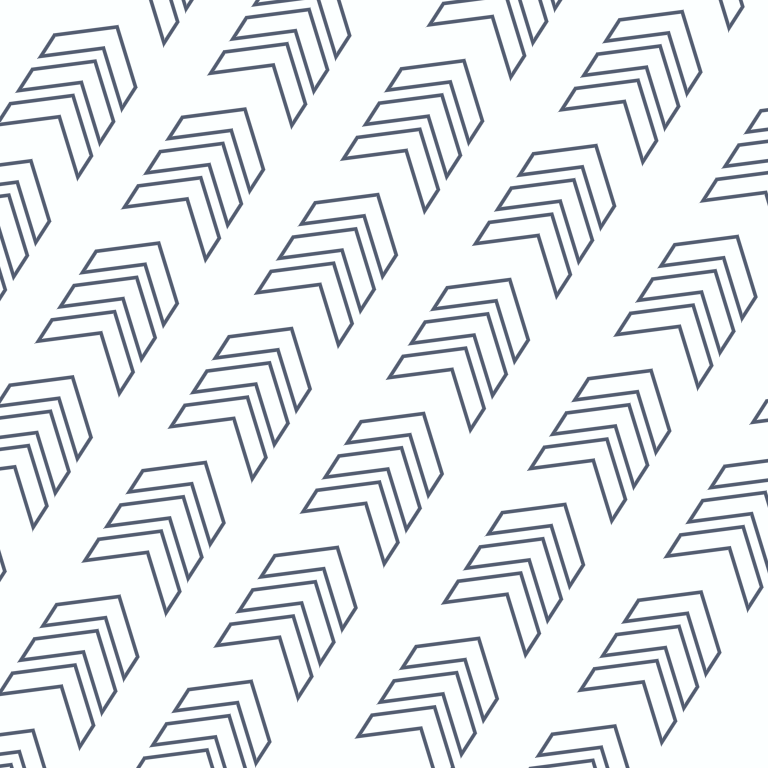
A Shadertoy shader for this pattern:

```glsl
// Tilted grid of outlined chevron stacks, slate blue on white.
#define TILT 0.5718                  // rotation of the grid, radians
#define ORIGIN vec2(0.4427, 0.7904)  // left foot of one stack
#define ROW_PITCH 0.2074             // spacing of stacks along a column
#define ROW_MARGIN 0.004             // room below each stack in its cell
#define HALF_WIDTH 0.0651            // half the span of a chevron
#define THICKNESS 0.039              // height of a chevron band
#define SLOPE 0.845                  // steepness of the chevron arms
#define STACK_PITCH 0.0531           // spacing of chevrons in a stack
#define STROKE 0.0047                // outline width
#define INK vec3(0.32, 0.36, 0.44)
#define PAPER vec3(0.99, 1.0, 1.0)

const int COLUMNS = 6;
const int CHEVRONS = 3;

// Uneven positions of the column left edges
const float columnEdge[COLUMNS] = float[COLUMNS](
    -0.4036, -0.2057, 0.0, 0.2044, 0.4232, 0.6341);

// Signed distance to a chevron with mitred corners
float chevron(vec2 p) {
    float x = abs(p.x);
    float height = p.y - SLOPE * (HALF_WIDTH - x);
    float band = abs(height - 0.5 * THICKNESS) - 0.5 * THICKNESS;
    return max(x - HALF_WIDTH, band * inversesqrt(1.0 + SLOPE * SLOPE));
}

// Signed distance to a stroke lying just inside the shape
float innerOutline(float d) {
    return abs(d + 0.5 * STROKE) - 0.5 * STROKE;
}

float chevronStack(vec2 p) {
    float d = 1.0;
    for (int i = 0; i < CHEVRONS; i++) {
        vec2 local = p - vec2(0.0, float(i) * STACK_PITCH);
        d = min(d, innerOutline(chevron(local)));
    }
    return d;
}

void mainImage(out vec4 fragColor, in vec2 fragCoord) {
    vec2 p = fragCoord / iResolution.y - ORIGIN;

    // Rotate into the grid and repeat the rows
    float c = cos(TILT), s = sin(TILT);
    vec2 q = vec2(c * p.x - s * p.y, s * p.x + c * p.y);
    q.y = mod(q.y + ROW_MARGIN, ROW_PITCH) - ROW_MARGIN;

    // Nearest outline over all columns
    float d = 1.0;
    for (int i = 0; i < COLUMNS; i++) {
        float center = columnEdge[i] + HALF_WIDTH;
        d = min(d, chevronStack(q - vec2(center, 0.0)));
    }

    float edge = 0.75 / iResolution.y;
    float ink = 1.0 - smoothstep(-edge, edge, d);
    fragColor = vec4(mix(PAPER, INK, ink), 1.0);
}
```
